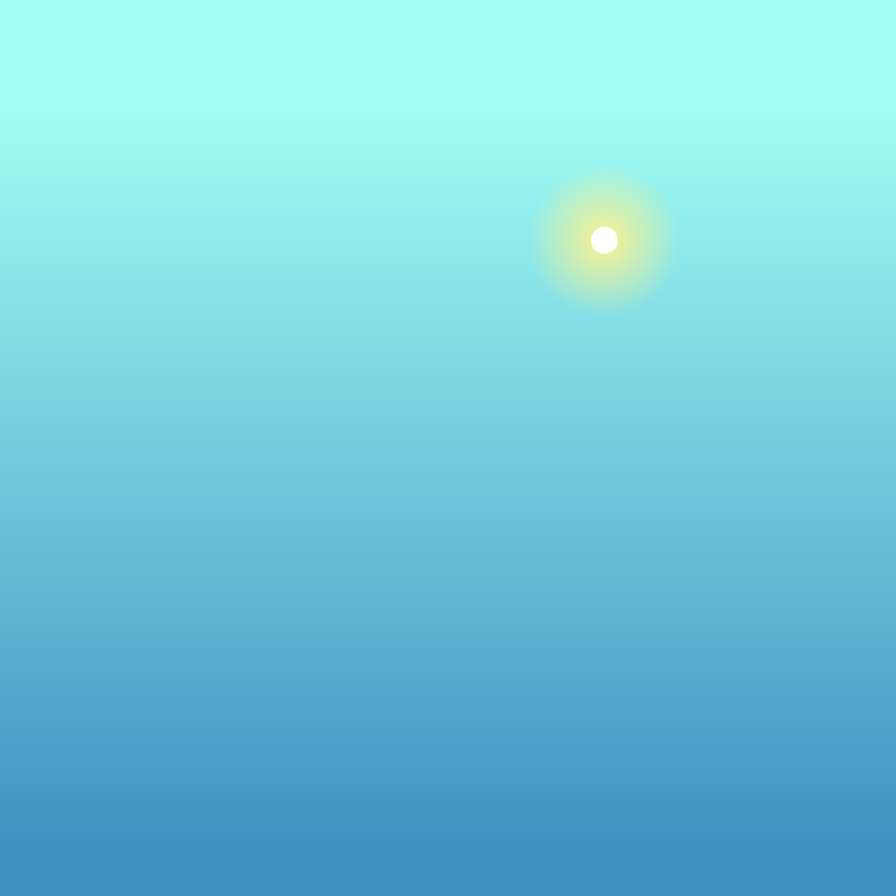
Give the GLSL for this background, as a Shadertoy shader.

```glsl
#define SKY_TOP vec3(0.630, 1.000, 0.957)
#define SKY_BOTTOM vec3(0.250, 0.560, 0.760)
#define GLOW_COLOR vec3(0.990, 0.945, 0.550)
#define SUN_COLOR vec3(1.0)
#define SKY_RANGE vec2(0.043, 0.885)
#define SUN_CENTER vec2(0.6745, 0.7318)
#define SUN_RADIUS 0.0150
#define GLOW_RADIUS 0.0860

// Vertical gradient, flat beyond both ends of its range
vec3 skyColor(float height) {
    float blend = (height - SKY_RANGE.x) / (SKY_RANGE.y - SKY_RANGE.x);
    return mix(SKY_BOTTOM, SKY_TOP, clamp(blend, 0.0, 1.0));
}

void mainImage(out vec4 fragColor, in vec2 fragCoord) {
    vec2 uv = fragCoord / iResolution.xy;
    float aspect = iResolution.x / iResolution.y;
    float pixel = 1.0 / iResolution.y;
    vec3 color = skyColor(uv.y);

    // Soft halo fading linearly from the sun
    float sunDistance = length((uv - SUN_CENTER) * vec2(aspect, 1.0));
    float glow = clamp(1.0 - sunDistance / GLOW_RADIUS, 0.0, 1.0);
    color = mix(color, GLOW_COLOR, glow);

    // Solid disc with a smooth rim
    float disc = 1.0 - smoothstep(-pixel, pixel, sunDistance - SUN_RADIUS);
    color = mix(color, SUN_COLOR, disc);

    fragColor = vec4(color, 1.0);
}
```
